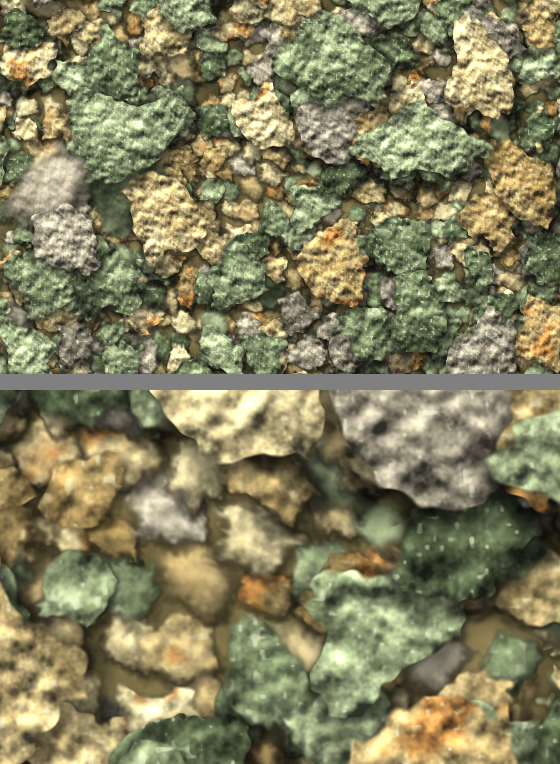
Top, the full canvas; bottom, a detail of the centre.
Give the GLSL for this texture, as a WebGL 2 fragment shader.

```glsl
#version 300 es
precision highp float;
// Macro view of mixed mineral sand: green, ochre, grey and pale grains.
// Jittered grids of faceted, warped ellipses are stacked from fine to coarse,
// each grain casting a soft shadow and carrying its own relief and glints.

uniform vec2 u_resolution;
out vec4 fragColor;

const vec3 DARK_GREEN  = vec3(0.31, 0.36, 0.25);
const vec3 LIGHT_GREEN = vec3(0.61, 0.66, 0.50);
const vec3 STONE_GREY  = vec3(0.62, 0.59, 0.51);
const vec3 OCHRE       = vec3(0.62, 0.52, 0.32);
const vec3 PALE        = vec3(0.84, 0.79, 0.60);
const vec3 RUST        = vec3(0.68, 0.40, 0.15);
const vec3 GLINT       = vec3(0.93, 0.95, 0.82);
const vec3 GAP         = vec3(0.40, 0.36, 0.23);
const vec2 LIGHT_DIR   = vec2(-0.35, 0.94);
const float RELIEF     = 2.3;
const float RELIEF_FREQ = 38.0;
const float GLINT_FREQ = 150.0;
const float SHADOW     = 0.55;
const float EXPOSURE   = 1.06;

float hash(vec2 p) {
  vec3 q = fract(p.xyx * 0.1031);
  q += dot(q, q.yzx + 33.33);
  return fract((q.x + q.y) * q.z);
}

float noise(vec2 p) {
  vec2 i = floor(p), f = fract(p);
  f = f * f * (3.0 - 2.0 * f);
  return mix(mix(hash(i), hash(i + vec2(1, 0)), f.x),
             mix(hash(i + vec2(0, 1)), hash(i + vec2(1, 1)), f.x), f.y);
}

float fbm(vec2 p) {
  float sum = 0.0, amp = 0.5;
  for (int i = 0; i < 4; i++) {
    sum += amp * noise(p);
    p = mat2(1.6, 1.2, -1.2, 1.6) * p + 7.3;
    amp *= 0.55;
  }
  return sum;
}

vec2 direction(float turn) {
  return vec2(cos(6.2832 * turn), sin(6.2832 * turn));
}

// Irregular outline: 1.0 on the rim, 0.0 in the middle.
float grainShape(vec2 w, vec2 id) {
  vec2 a = direction(hash(id + 11.0));
  vec2 q = mat2(a.x, -a.y, a.y, a.x) * w;
  float stretch = mix(1.0, 1.25, hash(id + 23.0));
  q *= vec2(1.0 / stretch, stretch);
  vec2 s = q * 1.7 + id * 5.0 + 40.0;
  q += 0.55 * (vec2(noise(s), noise(s + 31.0)) - 0.5);
  q += 0.17 * (vec2(noise(s * 3.7), noise(s * 3.7 + 31.0)) - 0.5);
  float d = length(q);
  for (int k = 0; k < 4; k++) {
    float turn = (float(k) + hash(id + 37.0 + float(k))) / 4.0;
    float cut = mix(0.68, 1.0, hash(id + 53.0 + float(k)));
    d = max(d, dot(q, direction(turn)) / cut);
  }
  return d;
}

// Base colour of one grain, with patches of rust on the warm ones.
vec3 grainColor(vec2 p, vec2 id, float warmShare) {
  float kind = hash(id + 71.0), tone = hash(id + 83.0);
  float patches = fbm(p * 17.0 + id);
  if (kind < warmShare) {
    vec3 warm = mix(OCHRE, PALE, clamp(tone + patches - 0.45, 0.0, 1.0));
    float rust = smoothstep(0.5, 0.68, patches) * step(0.62, hash(id + 91.0));
    return mix(warm, RUST, 0.6 * rust);
  }
  if (kind > 0.87) return STONE_GREY * mix(0.75, 1.2, tone);
  return mix(DARK_GREEN, LIGHT_GREEN, clamp(tone + 1.4 * (patches - 0.45), 0.0, 1.0));
}

// Paints one grid of grains over the colour so far.
void grainLayer(inout vec3 col, vec2 p, float cell, float cover, float warmShare, float blur) {
  vec2 base = floor(p / cell);
  for (int j = -1; j <= 1; j++)
  for (int i = -1; i <= 1; i++) {
    vec2 grid = base + vec2(i, j);
    vec2 id = grid + floor(cell * 3000.0);
    if (hash(id) > cover) continue;
    vec2 jitter = vec2(hash(id + 3.0), hash(id + 7.0));
    float radius = cell * mix(0.40, 0.60, hash(id + 5.0));
    vec2 w = (p - (grid + 0.2 + 0.6 * jitter) * cell) / radius;
    if (dot(w, w) > 4.0) continue;

    float d = grainShape(w, id);
    float shade = 1.0 - smoothstep(0.85, 1.35, d + 0.18 * dot(w, LIGHT_DIR));
    col *= 1.0 - SHADOW * shade;

    float soft = blur + 0.22 * step(0.90, hash(id + 97.0));
    float edge = max(soft, 1.3 / (u_resolution.y * radius));
    float mask = 1.0 - smoothstep(1.0 - edge, 1.0 + edge, d);
    if (mask <= 0.0) continue;

    // Dome shading, rough relief and fine sparkle.
    float focus = 1.0 - smoothstep(0.03, 0.34, soft);
    vec2 u = p * RELIEF_FREQ + id * 3.0;
    float bump = fbm(u) - fbm(u + LIGHT_DIR * 0.4);
    float light = 0.84 + 0.26 * (1.0 - d * d) + 0.17 * dot(w, LIGHT_DIR);
    light += RELIEF * bump * mix(0.25, 1.0, focus);
    vec3 tone = grainColor(p, id, warmShare) * max(light, 0.3);
    float sparkle = smoothstep(0.70, 0.95, noise(p * GLINT_FREQ + id));
    tone = mix(tone, GLINT, 0.6 * sparkle * focus * smoothstep(0.6, 1.1, light));
    col = mix(col, tone, mask);
  }
}

void main() {
  vec2 p = gl_FragCoord.xy / u_resolution.y;
  vec3 col = GAP * mix(0.5, 1.5, fbm(p * 14.0));
  // cell size, cover, share of warm grains, blur
  grainLayer(col, p, 0.058, 1.00, 0.58, 0.20);
  grainLayer(col, p, 0.087, 0.75, 0.48, 0.10);
  grainLayer(col, p, 0.125, 0.58, 0.30, 0.04);
  grainLayer(col, p, 0.190, 0.48, 0.24, 0.03);
  grainLayer(col, p, 0.250, 0.24, 0.28, 0.03);
  fragColor = vec4(clamp(col * EXPOSURE, 0.0, 1.0), 1.0);
}
```
